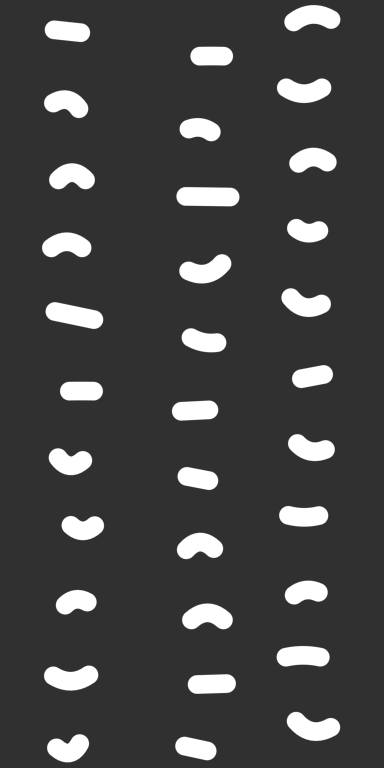
Write a WebGL 2 fragment shader that draws this pattern.

```glsl
#version 300 es
precision highp float;

uniform vec2 u_resolution;
out vec4 fragColor;

// Four independent random values in 0..1 for one dash
vec4 hash42(vec2 cell) {
    vec4 h = fract(cell.xyxy * vec4(0.1031, 0.1030, 0.0973, 0.1099) + 0.317);
    h += dot(h, h.wzxy + 33.33);
    return fract((h.xxyz + h.yzzw) * h.zywx);
}

float segmentDistance(vec2 p, vec2 a, vec2 b) {
    vec2 pa = p - a, ba = b - a;
    return length(pa - ba * clamp(dot(pa, ba) / dot(ba, ba), 0.0, 1.0));
}

// Point on a shallow parabola, t from -1 to 1
vec2 bowPoint(float t, float halfLength, float bend) {
    return vec2(t * halfLength, bend * (0.5 - t * t));
}

// Distance to the centre line of a bent stroke
float bowDistance(vec2 p, float halfLength, float bend) {
    const int STEPS = 10;
    float d = 1e3;
    vec2 a = bowPoint(-1.0, halfLength, bend);
    for (int i = 1; i <= STEPS; i++) {
        vec2 b = bowPoint(float(i) * 2.0 / float(STEPS) - 1.0, halfLength, bend);
        d = min(d, segmentDistance(p, a, b));
        a = b;
    }
    return d;
}

// Signed amount that leaves the weaker values at zero
float sparse(float h) {
    float s = h * 2.0 - 1.0;
    return sign(s) * smoothstep(0.2, 1.0, abs(s));
}

void main() {
    // Canvas is one unit wide and two units high
    vec2 p = gl_FragCoord.xy / u_resolution * vec2(1.0, 2.0);
    float pixel = 1.0 / u_resolution.x;

    // Column layout: centre, lowest dash and row spacing
    vec3 columnX = vec3(0.195, 0.531, 0.808);
    vec3 firstY = vec3(0.052, 0.042, 0.100);
    vec3 spacing = vec3(0.187, 0.180, 0.185);

    float d = 1e3;
    for (int c = 0; c < 3; c++) {
        // Nearest of the eleven dashes in this column
        float row = clamp(round((p.y - firstY[c]) / spacing[c]), 0.0, 10.0);
        vec2 cell = vec2(float(c) + 1.0, row + 1.0);
        vec4 shape = hash42(cell);
        vec4 place = hash42(cell + 47.0);

        // Hand-placed offset, tilt, length and bend
        vec2 centre = vec2(columnX[c], firstY[c] + row * spacing[c]);
        centre += (place.xy - 0.5) * vec2(0.046, 0.024);
        float tilt = 0.22 * sparse(shape.x);
        float halfLength = mix(0.029, 0.065, shape.y * shape.y);
        float bend = 0.019 * sparse(shape.z);

        vec2 q = p - centre;
        q = mat2(cos(tilt), -sin(tilt), sin(tilt), cos(tilt)) * q;
        d = min(d, bowDistance(q, halfLength, bend));
    }

    // White round-ended strokes on charcoal
    float ink = 1.0 - smoothstep(-0.75 * pixel, 0.75 * pixel, d - 0.0243);
    vec3 charcoal = vec3(0.188);
    fragColor = vec4(mix(charcoal, vec3(1.0), ink), 1.0);
}
```
